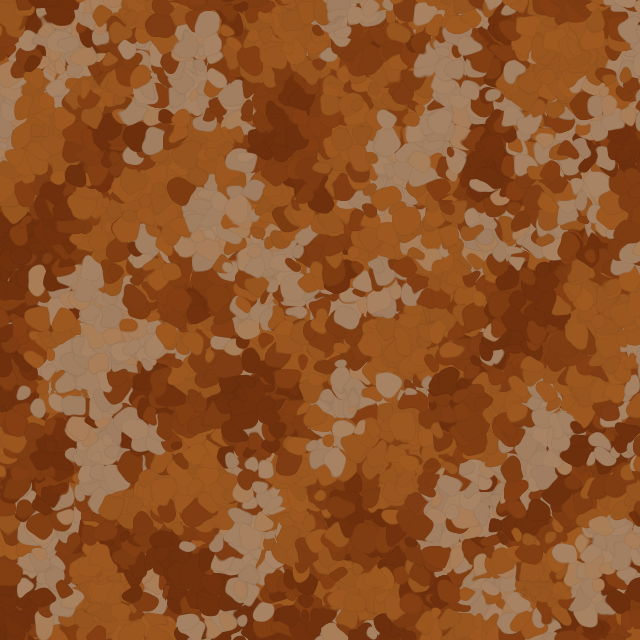
A WebGL 1 fragment shader for this pattern:

```glsl
precision highp float;

uniform vec2 u_resolution;

const vec3 TAN = vec3(0.65, 0.51, 0.39);
const vec3 WARM_TAN = vec3(0.65, 0.48, 0.33);
const vec3 OCHRE = vec3(0.61, 0.34, 0.12);
const vec3 BROWN = vec3(0.51, 0.24, 0.07);
const vec3 DARK = vec3(0.44, 0.19, 0.05);

const int LAYERS = 4;
const float PATCH_FREQ = 13.0;
const float WARP_FREQ = 45.0;
const float WARP_SIZE = 0.008;
const float SEAM_WIDTH = 0.0022;

// Sine-free hash: three random values per seed
vec3 hash33(vec3 seed) {
    vec3 q = fract(seed * vec3(0.1031, 0.1030, 0.0973));
    q += dot(q, q.yxz + 33.33);
    return fract((q.xxy + q.yxx) * q.zyx);
}

float valueNoise(vec2 p, float seed) {
    vec2 i = floor(p);
    vec2 f = fract(p);
    f = f * f * (3.0 - 2.0 * f);
    float a = hash33(vec3(i, seed)).x;
    float b = hash33(vec3(i + vec2(1.0, 0.0), seed)).x;
    float c = hash33(vec3(i + vec2(0.0, 1.0), seed)).x;
    float d = hash33(vec3(i + vec2(1.0, 1.0), seed)).x;
    return mix(mix(a, b, f.x), mix(c, d, f.x), f.y);
}

// Bends the plane so that round blobs get uneven outlines
vec2 warp(vec2 p, float freq, float size) {
    vec2 n = vec2(valueNoise(p * freq, 71.0), valueNoise(p * freq, 83.0));
    return p + size * (2.0 * n - 1.0);
}

// Neighbouring blobs share a colour through noise; the dice scatter some strays
vec3 blobColor(vec2 center, vec3 dice) {
    float pale = mix(valueNoise(center * PATCH_FREQ, 11.0), dice.x, 0.33);
    float depth = mix(valueNoise(center * PATCH_FREQ, 29.0), dice.y, 0.35);
    vec3 color = BROWN;
    if (pale > 0.62) color = mix(TAN, WARM_TAN, smoothstep(0.7, 0.9, dice.z));
    else if (depth > 0.56) color = OCHRE;
    else if (depth < 0.37) color = DARK;
    return color * mix(0.97, 1.03, dice.z);
}

// Paints one jittered grid of blobs over the colour below
vec3 paintBlobs(vec3 below, vec2 p, float cells, float seed, float softness) {
    vec3 color = below;
    vec2 home = floor(p * cells);
    for (int y = -1; y <= 1; y++) {
        for (int x = -1; x <= 1; x++) {
            vec2 cell = home + vec2(float(x), float(y));
            vec3 place = hash33(vec3(cell, seed));
            vec2 center = (cell + place.xy) / cells;
            float radius = mix(0.35, 0.82, place.z) / cells;
            float dist = length(p - center) - radius;
            if (dist < softness) {
                vec3 paint = blobColor(center, hash33(vec3(cell, seed + 47.0)));
                paint *= 1.0 - 0.08 * smoothstep(-SEAM_WIDTH, 0.0, dist);
                float cover = 1.0 - smoothstep(-softness, softness, dist);
                color = mix(color, paint, cover);
            }
        }
    }
    return color;
}

void main() {
    float side = min(u_resolution.x, u_resolution.y);
    vec2 p = warp(gl_FragCoord.xy / side, WARP_FREQ, WARP_SIZE);
    float softness = max(0.0012, 0.75 / side);

    // Coarse blobs first, finer ones on top
    vec3 color = BROWN;
    for (int i = 0; i < LAYERS; i++) {
        float layer = float(i);
        color = paintBlobs(color, p, 22.0 + 6.0 * layer, 3.0 + 17.0 * layer, softness);
    }
    gl_FragColor = vec4(color, 1.0);
}
```
